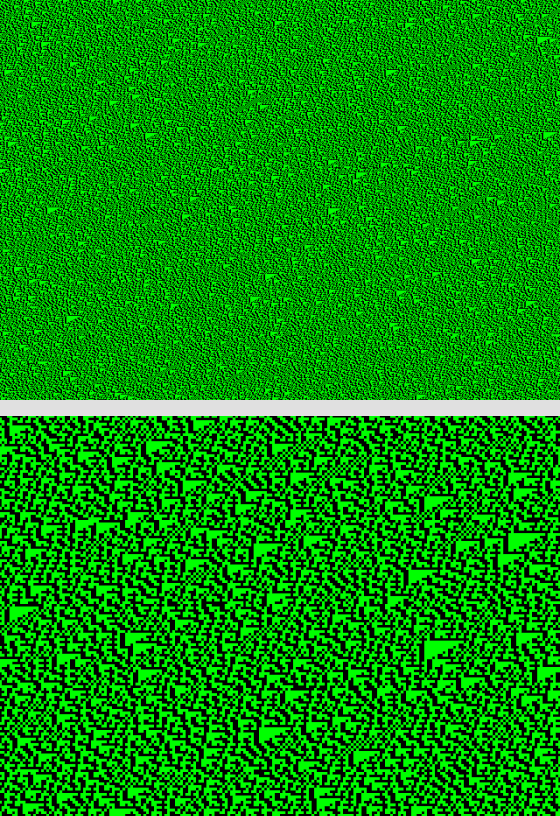
Top, the full canvas; bottom, a detail of the centre.
Reproduce this pattern procedurally as a WebGL 1 fragment shader.

```glsl
precision highp float;
// Sheared one-dimensional cellular automaton: green flag-shaped gaps in a fine black weave.

uniform vec2 u_resolution;

const int SEED_CELLS = 72;
const float BAND_ROWS = 32.0;

float hash(vec2 p) {
    vec3 q = fract(p.xyx * vec3(0.1031, 0.1030, 0.0973));
    q += dot(q, q.yzx + 33.33);
    return fract((q.x + q.y) * q.z);
}

// Length shared by the interval [lo, hi] and the unit cell starting at k
float overlap(float lo, float hi, float k) {
    return max(min(hi, k + 1.0) - max(lo, k), 0.0);
}

void main() {
    // Footprint of this fragment on the grid of cells, rows counted downwards
    float cellsPerPixel = 640.0 / u_resolution.x;
    vec2 center = vec2(gl_FragCoord.x, u_resolution.y - gl_FragCoord.y) * cellsPerPixel;
    vec2 lo = center - 0.5 * cellsPerPixel;
    vec2 hi = center + 0.5 * cellsPerPixel;
    vec2 first = floor(lo);

    // Every band of rows grows from its own random row
    float band = floor(first.y / BAND_ROWS);
    float bandTop = band * BAND_ROWS;
    float state[SEED_CELLS];
    for (int i = 0; i < SEED_CELLS; i++) {
        state[i] = step(0.5, hash(vec2(first.x + float(i) + 11.0, band * 17.37 + 53.0)));
    }

    vec3 columnWeight = vec3(overlap(lo.x, hi.x, first.x),
                             overlap(lo.x, hi.x, first.x + 1.0),
                             overlap(lo.x, hi.x, first.x + 2.0));
    float columnTotal = dot(columnWeight, vec3(1.0));

    // Evolve downwards, gathering the rows under the footprint
    float dark = 0.0;
    float total = 0.0;
    for (int row = 0; row < 34; row++) {
        float y = bandTop + float(row);
        if (y > first.y + 2.0) break;
        if (y >= first.y) {
            float rowWeight = overlap(lo.y, hi.y, y);
            dark += rowWeight * dot(columnWeight, vec3(state[0], state[1], state[2]));
            total += rowWeight * columnTotal;
        }
        // (left OR middle) XOR right, written to the left cell to shear the pattern
        for (int i = 0; i < SEED_CELLS - 2; i++) {
            state[i] = abs(state[i + 2] - max(state[i], state[i + 1]));
        }
    }

    float light = clamp(1.0 - dark / max(total, 0.0001), 0.0, 1.0);
    gl_FragColor = vec4(0.0, pow(light, 0.7), 0.0, 1.0);
}
```
